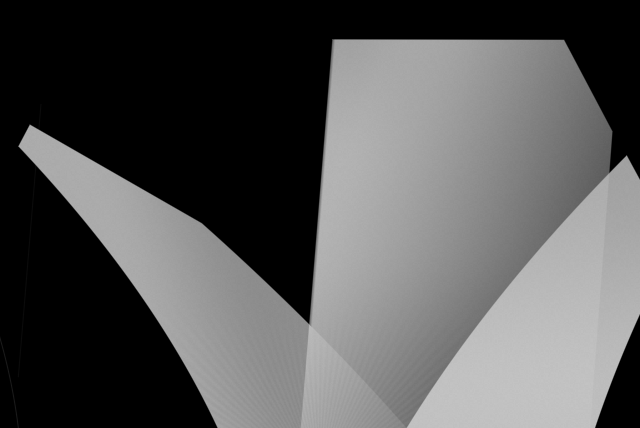
A Shadertoy shader for this background:

```glsl
// Signed distance to a line, positive on the right of a -> b
float lineSide(vec2 p, vec2 a, vec2 b) {
    return dot(p - a, normalize(vec2(b.y - a.y, a.x - b.x)));
}

// Signed distance to a parabola running from (x0, y0) down to y = 0,
// positive on its right side
float curveSide(vec2 p, float x0, float y0, float slope, float bend) {
    float t = (y0 - p.y) / y0;
    float x = x0 + t * (slope + bend * t);
    float dxdy = (slope + 2.0 * bend * t) / y0;
    return (p.x - x) / sqrt(1.0 + dxdy * dxdy);
}

float segmentDistance(vec2 p, vec2 a, vec2 b) {
    vec2 ab = b - a;
    return length(p - a - ab * clamp(dot(p - a, ab) / dot(ab, ab), 0.0, 1.0));
}

float cover(float d, float soft) {
    return smoothstep(-soft, soft, d);
}

float hash(vec2 p) {
    return fract(sin(dot(p, vec2(12.9898, 78.233))) * 43758.5453);
}

float panelDistance(vec2 p) {
    vec2 topLeft = vec2(0.779, 0.908);
    vec2 topRight = vec2(1.322, 0.907);
    vec2 shoulder = vec2(1.4355, 0.693);
    float d = lineSide(p, vec2(0.705, 0.0), topLeft);
    d = min(d, lineSide(p, topLeft, topRight));
    d = min(d, lineSide(p, topRight, shoulder));
    return min(d, lineSide(p, shoulder, vec2(1.383, 0.0)));
}

float leftBladeDistance(vec2 p) {
    vec2 tip = vec2(0.070, 0.709);
    float d = lineSide(p, vec2(0.043, 0.658), tip);
    d = min(d, lineSide(p, tip, vec2(0.473, 0.4785)));
    d = min(d, curveSide(p, 0.043, 0.658, 0.625, -0.158));
    return min(d, -curveSide(p, 0.473, 0.4785, 0.539, -0.059));
}

float rightBladeDistance(vec2 p) {
    float d = lineSide(p, vec2(1.469, 0.637), vec2(1.5, 0.580));
    d = min(d, curveSide(p, 1.469, 0.637, -0.637, 0.121));
    return min(d, -curveSide(p, 1.5, 0.266, -0.121, 0.0156));
}

// Bright on the left, falling off to the right and toward the base
float panelShade(vec2 p) {
    float fall = 2.0 * (p.x - 0.8) - 0.7 * (p.y - 0.6);
    fall += 0.25 * (1.0 - smoothstep(0.0, 0.45, p.y));
    float corner = smoothstep(0.6, 1.0, p.y) * (1.0 - smoothstep(0.8, 1.1, p.x));
    return 0.70 - 0.25 * pow(max(fall, 0.0), 1.3) - 0.08 * corner;
}

float leftBladeShade(vec2 p) {
    return 0.67 - 0.12 * smoothstep(0.38, 0.72, p.x + 0.3 * p.y);
}

float rightBladeShade(vec2 p) {
    return mix(0.74, 0.63, smoothstep(0.05, 0.65, p.y));
}

// Fine interference rays fanning out of a centre below the canvas
float fanRays(vec2 p, vec2 centre, float count) {
    vec2 q = p - centre;
    float fade = 1.0 - smoothstep(0.05, 0.34, p.y);
    return fade * sin(count * atan(q.y, q.x) + 9.0 * length(q));
}

void mainImage(out vec4 fragColor, in vec2 fragCoord) {
    vec2 p = fragCoord / iResolution.xy * vec2(1.5, 1.0);
    float soft = 0.8 / iResolution.y;

    float panel = cover(panelDistance(p), soft);
    float leftBlade = cover(leftBladeDistance(p), soft);
    float rightBlade = cover(rightBladeDistance(p), soft);

    // Faint threads in the dark
    float thread = segmentDistance(p, vec2(0.096, 0.756), vec2(0.043, 0.12));
    float arc = abs(curveSide(p, 0.0, 0.21, 0.06, -0.017));
    float shade = 0.05 * cover(0.001 - thread, soft);
    shade = max(shade, 0.12 * cover(0.001 - arc, soft) * step(p.y, 0.22));

    // Translucent sheets, brighter where they overlap
    float rim = smoothstep(0.0, 0.008, lineSide(p, vec2(0.705, 0.0), vec2(0.779, 0.908)));
    float panelTone = panelShade(p) * mix(0.65, 1.0, max(rim, leftBlade));
    shade = mix(shade, leftBladeShade(p), leftBlade);
    shade = mix(shade, panelTone + 0.06 * leftBlade, panel);
    shade = mix(shade, rightBladeShade(p) + panel * (0.015 + 0.05 * p.y), rightBlade);

    // Surface texture
    float sheet = max(panel, max(leftBlade, rightBlade));
    float rays = fanRays(p, vec2(0.75, -0.12), 130.0) * (1.0 - rightBlade);
    float grain = hash(floor(p * 342.0)) - 0.5;
    shade += sheet * (0.010 * rays + 0.012 * grain);

    fragColor = vec4(vec3(shade), 1.0);
}
```
